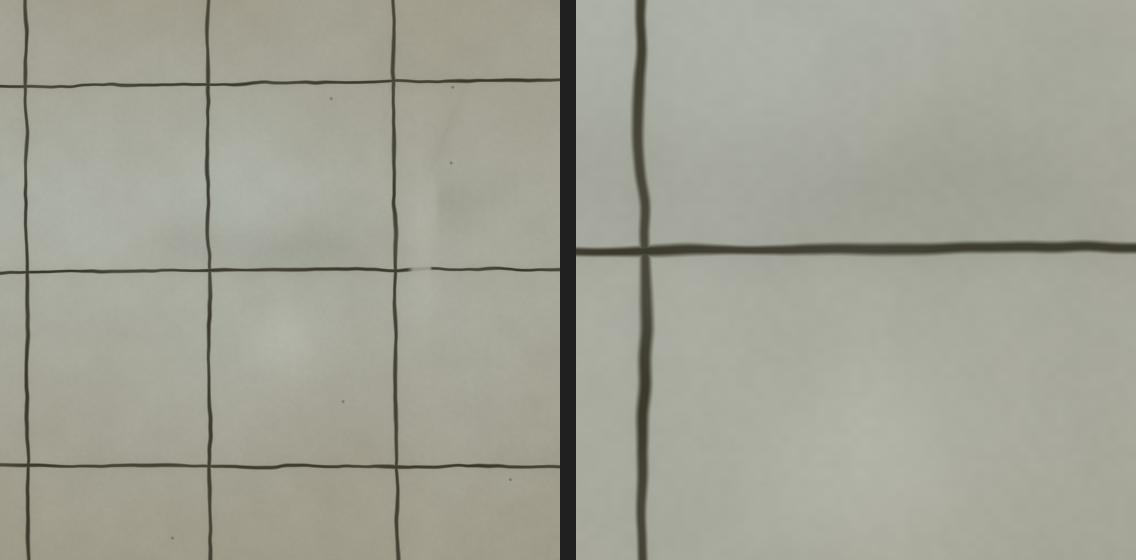
Left: the whole. Right: its middle third, enlarged.
This pattern is drawn by a three.js fragment shader. Its source:

```glsl
// Worn pale floor tiles, about three across and three down, with dark grout.
// A slightly bowed grid gives the hand-ruled, wavering joints; layered noise
// and soft spots give the cloudy sheen, smudges and a rubbed-out joint.
varying vec2 vUv;

const vec3 WARM_TILE = vec3(0.625, 0.608, 0.543);
const vec3 COOL_TILE = vec3(0.672, 0.682, 0.640);
const vec3 GROUT = vec3(0.225, 0.215, 0.165);
const float TILE_SIZE = 0.333;

float hash(vec2 p) {
  return fract(sin(dot(p, vec2(127.1, 311.7))) * 43758.5453);
}

float noise(vec2 p) {
  vec2 i = floor(p);
  vec2 f = fract(p);
  f = f * f * (3.0 - 2.0 * f);
  return mix(mix(hash(i), hash(i + vec2(1.0, 0.0)), f.x),
             mix(hash(i + vec2(0.0, 1.0)), hash(i + vec2(1.0, 1.0)), f.x), f.y);
}

float fbm(vec2 p) {
  float sum = 0.0;
  float gain = 0.5;
  for (int i = 0; i < 4; i++) {
    sum += gain * noise(p);
    p = p * 2.03 + 17.3;
    gain *= 0.5;
  }
  return sum;
}

float softSpot(vec2 p, vec2 center, vec2 radius) {
  vec2 q = (p - center) / radius;
  return exp(-dot(q, q));
}

// Tile coordinates: whole numbers fall on the joints
vec2 gridCoord(vec2 p) {
  float x = p.x - 0.048 + (0.004 + 0.005 * p.x) * (p.y - 0.5);
  float y = p.y - 0.167 - 0.0209 * (p.y - 0.26) * (p.x - 0.5);
  return vec2(x * (3.113 - 0.112 * x), y * (2.792 + 0.187 * y));
}

// Coverage of the nearest joint, wavering in place, width and strength
float joint(float coord, float along, float halfWidth, float seed) {
  float id = floor(coord + 0.5);
  float lane = id * 7.0 + seed;
  float wobble = (noise(vec2(along * 17.0, lane)) - 0.5) * 0.0045
               + (noise(vec2(along * 55.0, lane + 3.0)) - 0.5) * 0.0016;
  float d = abs((coord - id) * TILE_SIZE + wobble);
  float w = halfWidth * mix(0.8, 1.2, noise(vec2(along * 23.0, lane + 5.0)));
  float strength = mix(0.82, 1.0, noise(vec2(along * 14.0, lane + 9.0)));
  return strength * (1.0 - smoothstep(w * 0.35, w * 1.65, d));
}

// Cool light pooled across the middle, fading to warm edges
float sheen(vec2 p) {
  float band = exp(-pow(abs(p.y - 0.57) / 0.38, 2.0));
  float glow = band * mix(0.9, 0.6, smoothstep(0.45, 1.0, p.x));
  glow += 0.3 * softSpot(p, vec2(0.46, 0.67), vec2(0.13, 0.07));
  glow += 0.3 * softSpot(p, vec2(0.02, 0.64), vec2(0.13, 0.10));
  return clamp(glow + (fbm(p * 5.0) - 0.47) * 0.5, 0.0, 1.2);
}

// Pale rubbed patches minus grey smears
float smudges(vec2 p) {
  float pale = 0.035 * softSpot(p, vec2(0.51, 0.40), vec2(0.05, 0.06))
             + 0.022 * softSpot(p, vec2(0.755, 0.57), vec2(0.025, 0.16));
  float grey = 0.035 * softSpot(p, vec2(0.52, 0.555), vec2(0.16, 0.045))
             + 0.025 * softSpot(p, vec2(0.32, 0.56), vec2(0.04, 0.04))
             + 0.018 * softSpot(p, vec2(0.65, 0.21), vec2(0.04, 0.03));
  float wedge = smoothstep(0.77, 0.79, p.x) * (1.0 - smoothstep(0.79, 0.95, p.x));
  grey += 0.035 * wedge * softSpot(p, vec2(0.79, 0.64), vec2(0.3, 0.045));
  float streak = abs(p.x - 0.77 - (p.y - 0.70) * 0.42);
  grey += 0.025 * exp(-streak * 90.0) * softSpot(p, vec2(0.79, 0.76), vec2(0.1, 0.09));
  return pale - grey;
}

// Sparse dark flecks, each at a random place in its cell
float flecks(vec2 p) {
  vec2 cell = floor(p * 9.0);
  vec2 center = 0.2 + 0.6 * vec2(hash(cell + 2.0), hash(cell + 5.0));
  float d = length(fract(p * 9.0) - center) / 9.0;
  float present = step(0.92, hash(cell + 11.0));
  return present * (1.0 - smoothstep(0.001, 0.004, d));
}

void main() {
  // Tile surface
  vec3 color = mix(WARM_TILE, COOL_TILE, sheen(vUv));
  color += smudges(vUv);
  color += (fbm(vUv * 22.0) - 0.47) * 0.025;
  color += (noise(vUv * 190.0) - 0.5) * 0.012;
  color *= 1.0 - 0.25 * flecks(vUv);

  // Grout joints, with one worn stretch
  vec2 grid = gridCoord(vUv);
  float upright = joint(grid.x, vUv.y, 0.0031, 1.0);
  float level = joint(grid.y, vUv.x, 0.0027, 40.0);
  float worn = smoothstep(0.725, 0.740, vUv.x) * (1.0 - smoothstep(0.766, 0.774, vUv.x));
  worn *= 1.0 - smoothstep(0.02, 0.04, abs(vUv.y - 0.517));
  level *= 1.0 - 0.85 * worn;

  // Faint grime bleeding from the joints
  vec2 away = abs(fract(grid + 0.5) - 0.5) * TILE_SIZE;
  color *= 1.0 - 0.035 * exp(-min(away.x, away.y) * 130.0);

  color = mix(color, GROUT, max(upright, level));
  gl_FragColor = vec4(color, 1.0);
}
```
